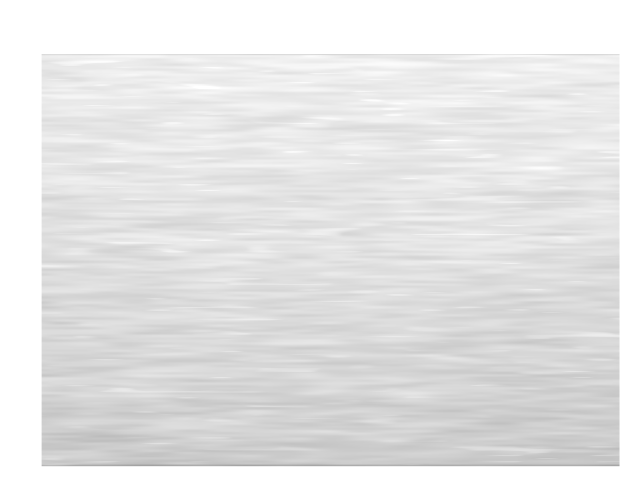
Reproduce this texture procedurally as a Shadertoy shader.

```glsl
// Brushed silver metal plate with fine horizontal grain on a white ground.

const vec3 WHITE = vec3(1.0);
const vec2 PLATE_MIN = vec2(0.065, 0.060);
const vec2 PLATE_MAX = vec2(0.968, 0.891);
const float SHADE_BOTTOM = 0.79;
const float SHADE_TOP = 0.94;

// Sineless hash: 2D cell to 0..1
float hash(vec2 p) {
    vec3 q = fract(p.xyx * 0.1031);
    q += dot(q, q.yzx + 33.33);
    return fract((q.x + q.y) * q.z);
}

// Smooth random values along one row; each row is shifted to hide the lattice
float rowNoise(float x, float row, float seed) {
    x += 17.0 * hash(vec2(row, seed + 5.0));
    float cell = floor(x);
    float blend = smoothstep(0.0, 1.0, x - cell);
    float id = row + seed * 37.0;
    return mix(hash(vec2(cell, id)), hash(vec2(cell + 1.0, id)), blend);
}

// Stretched noise: frequency holds cells per canvas height in x and y
float streaks(vec2 p, vec2 frequency, float seed) {
    p *= frequency;
    float row = floor(p.y);
    float blend = smoothstep(0.0, 1.0, p.y - row);
    return mix(rowNoise(p.x, row, seed), rowNoise(p.x, row + 1.0, seed), blend);
}

// Sum of grain layers, centred on zero
float brushedGrain(vec2 p) {
    float grain = 0.0;
    vec2 frequency = vec2(4.0, 48.0);
    float amplitude = 0.032;
    for (int i = 0; i < 4; i++) {
        grain += amplitude * (streaks(p, frequency, float(i) + 1.0) - 0.5);
        frequency *= vec2(1.55, 1.6);
        amplitude *= 1.2;
    }
    return grain;
}

// Sparse bright scratches
float glints(vec2 p, vec2 frequency, float seed) {
    return smoothstep(0.80, 1.0, streaks(p, frequency, seed));
}

// Coverage of an axis-aligned box with soft edges
float boxMask(vec2 p, vec2 low, vec2 high, vec2 softness) {
    vec2 inside = smoothstep(low - softness, low + softness, p)
                * (1.0 - smoothstep(high - softness, high + softness, p));
    return inside.x * inside.y;
}

// Thin line at a given height
float edgeLine(float y, float height, float width) {
    return 1.0 - smoothstep(0.0, width, abs(y - height));
}

void mainImage(out vec4 fragColor, in vec2 fragCoord) {
    vec2 uv = fragCoord / iResolution.xy;
    vec2 p = fragCoord / iResolution.y;
    vec2 plateUv = clamp((uv - PLATE_MIN) / (PLATE_MAX - PLATE_MIN), 0.0, 1.0);

    // Vertical shading, slightly darker toward the sides
    float shade = mix(SHADE_BOTTOM, SHADE_TOP, pow(plateUv.y, 0.75));
    shade -= 0.05 * pow(abs(plateUv.x - 0.47), 2.0);

    // Grain with a faint waviness
    p.y += 0.003 * streaks(p, vec2(5.0, 9.0), 11.0);
    shade += brushedGrain(p);
    shade += 0.055 * glints(p, vec2(11.0, 170.0), 21.0);
    shade += 0.030 * glints(p, vec2(8.0, 80.0), 29.0);

    // Dark rims along the bottom and top
    shade -= 0.13 * edgeLine(uv.y, PLATE_MIN.y, 0.006);
    shade -= 0.10 * edgeLine(uv.y, PLATE_MAX.y, 0.004);

    float mask = boxMask(uv, PLATE_MIN, PLATE_MAX, 0.6 / iResolution.xy);
    vec3 color = mix(WHITE, vec3(min(shade, 1.0)), mask);
    fragColor = vec4(color, 1.0);
}
```
